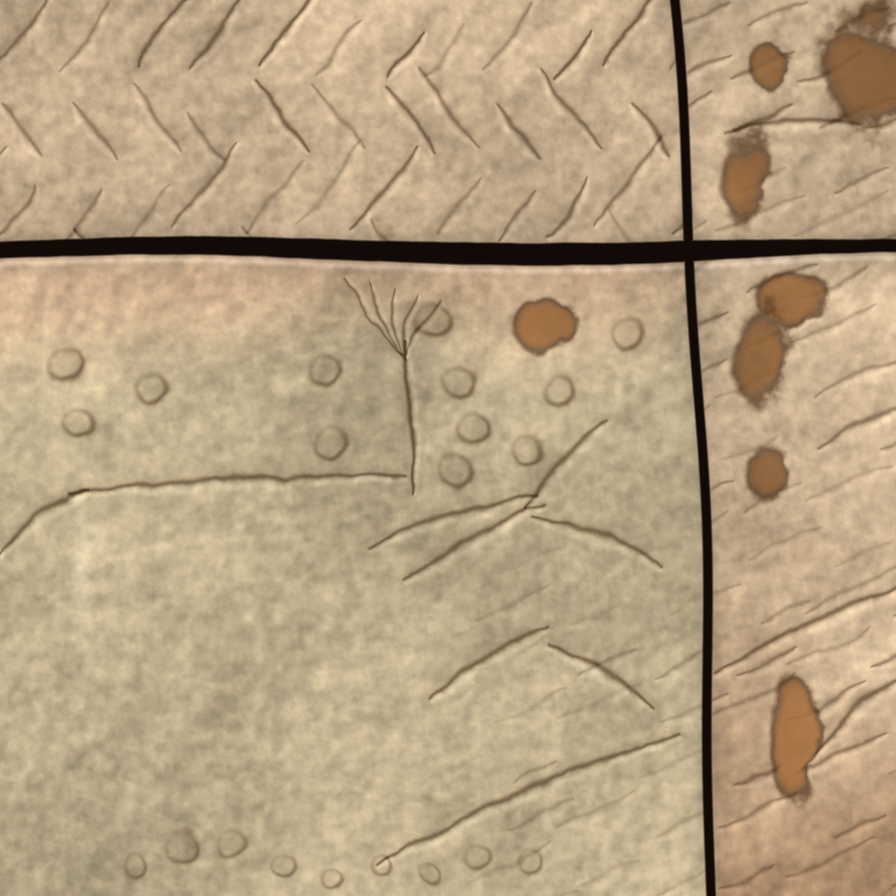
Give the GLSL for this texture, as a Shadertoy shader.

```glsl
// Weathered clay slabs split by dark joints, with carved strokes, pebbles and rust stains.

float hash(vec2 p) { return fract(sin(dot(p, vec2(127.1, 311.7))) * 43758.5453); }

float noise(vec2 p) {
  vec2 i = floor(p), f = fract(p), e = vec2(0, 1);
  f = f * f * (3.0 - 2.0 * f);
  return mix(mix(hash(i), hash(i + e.yx), f.x), mix(hash(i + e), hash(i + 1.0), f.x), f.y);
}

float fbm(vec2 p) {
  float sum = 0.0, amp = 0.5;
  for (int i = 0; i < 5; i++) {
    sum += amp * noise(p);
    p = mat2(1.6, 1.2, -1.2, 1.6) * p + 3.7;
    amp *= 0.5;
  }
  return sum;
}

float bell(float x) { return exp(-x * x); }

// Bent, tapered groove: dark core, soft shadow, lit lower lip
float groove(vec2 p, vec4 ends, float bend, float width) {
  vec2 d = ends.zw - ends.xy, n = normalize(vec2(-d.y, d.x));
  float h = clamp(dot(p - ends.xy, d) / dot(d, d), 0.0, 1.0);
  float w = width * (0.45 + 2.2 * h * (1.0 - h));
  vec2 q = (p - ends.xy - d * h - n * bend * 4.0 * h * (1.0 - h)) / w;
  float dist = length(q);
  return 0.75 * bell(dist) + 0.22 * exp(-dist / 3.5) - 0.3 * bell(length(q + n * 2.6) * 0.63);
}

// Jittered strokes on a grid; alternate rows mirror when zigzag is 1
float strokes(vec2 p, vec2 cell, float rise, float zigzag) {
  float sum = 0.0;
  for (int i = 0; i < 9; i++) {
    vec2 k = floor(p / cell) + vec2(i % 3, i / 3) - 1.0;
    float r = hash(k), s = hash(k + 19.3);
    float side = 1.0 - 2.0 * zigzag * mod(k.y, 2.0);
    vec2 c = (k + 0.25 + 0.5 * vec2(r, s)) * cell;
    vec2 arm = cell * vec2(0.5, rise * side) * (0.55 + 0.6 * s);
    sum += groove(p, vec4(c - arm, c + arm), 0.008 * (r - 0.5), 0.003) * (0.3 + 0.7 * hash(k + 7.7));
  }
  return sum;
}

// Raised stone: shadowed rim, bright upper left
float pebble(vec2 p, vec2 c, float r) {
  vec2 q = (p - c) / r;
  float d = length(q), slope = dot(q, vec2(0.6, -0.7));
  return bell(d * 5.0 - 5.0) * (0.45 + 0.25 * slope) + (0.15 + 0.1 * slope) * bell(d);
}

// Ragged stain: x is fill, y is rim
vec2 stain(vec2 p, vec4 s, float rough) {
  float d = length((p - s.xy) / s.zw) + 1.3 * (rough - 0.5);
  return vec2(1.0 - smoothstep(0.75, 1.1, d), bell(d * 6.0 - 6.0));
}

float slot(float d, float halfWidth) {
  return 1.0 - smoothstep(-0.0015, 0.002, abs(d) - halfWidth);
}

// Tree with fanned boughs, then horizon, limbs, hills and side ledges
float landscape(vec2 p) {
  float s = groove(p, vec4(0.458, 0.447, 0.456, 0.62), 0.0, 0.0028);
  for (float k = 0.0; k < 5.0; k++)
    s += 0.7 * groove(p, vec4(0.456, 0.6, 0.385 + 0.027 * k, 0.69 - 0.006 * k), 0.006, 0.002);
  vec4 lines[12] = vec4[12](vec4(0, 0.385, 0.1, 0.45), vec4(0.08, 0.446, 0.45, 0.466),
    vec4(0.41, 0.39, 0.6, 0.445), vec4(0.455, 0.35, 0.61, 0.435), vec4(0.59, 0.43, 0.68, 0.53),
    vec4(0.6, 0.42, 0.74, 0.37), vec4(0.48, 0.22, 0.61, 0.3), vec4(0.61, 0.28, 0.73, 0.21),
    vec4(0.42, 0.035, 0.76, 0.18), vec4(0.82, 0.855, 0.96, 0.86), vec4(0.8, 0.25, 1.02, 0.35),
    vec4(0.91, 0.16, 1.02, 0.25));
  for (int i = 0; i < 12; i++) s += 0.85 * groove(p, lines[i], 0.009, 0.0035);
  return s - 0.25 * bell(length((p - vec2(0.092, 0.36)) * vec2(90, 15)));
}

void mainImage(out vec4 fragColor, in vec2 fragCoord) {
  vec2 uv = fragCoord / iResolution.xy;
  float rough = fbm(uv * 22.0), drift = fbm(uv * 5.0 + 8.0) - 0.5;
  vec2 p = uv + 0.016 * (vec2(rough, fbm(uv * 22.0 + 40.0)) - 0.48);

  // Joints and panels
  float across = uv.y - 0.721 - 0.005 * cos(7.85 * (uv.x - 0.2)) + 0.003 * (rough - 0.5);
  float down = uv.x - 0.793 + 0.042 * uv.y * uv.y - 0.003 * sin(12.0 * (uv.y - 0.28));
  float top = smoothstep(0.0, 0.012, across), right = smoothstep(0.0, 0.01, down);
  float lower = (1.0 - top) * (1.0 - right);

  // Clay tones
  vec3 color = mix(vec3(0.75, 0.685, 0.555), vec3(0.8, 0.7, 0.575), max(top, right));
  color = mix(color, vec3(0.8, 0.68, 0.55), lower * smoothstep(0.57, 0.7, uv.y + 0.1 * drift));
  color = mix(color, vec3(0.62, 0.49, 0.37), right * 0.8 * smoothstep(0.45, 0.05, uv.y + 0.5 * drift));
  float relief = fbm(uv * 22.0 + vec2(-0.12, 0.12)) - rough;
  color *= 1.0 + 0.32 * drift + 0.28 * (fbm(uv * 90.0) - 0.5) - 0.55 * relief;

  // Carved marks
  float corner = smoothstep(0.4, 0.62, uv.x) * smoothstep(0.5, 0.3, uv.y);
  float shade = top * (1.0 - right) * strokes(p - vec2(0, 0.735), vec2(0.068, 0.09), 0.5, 1.0);
  shade += (right * 0.7 + lower * corner * 0.4) * strokes(p, vec2(0.09, 0.06), 0.35, 0.0);
  shade += landscape(p);

  // Pebbles, then a loose row along the foot
  vec2 stones[12] = vec2[12](vec2(0.072, 0.593), vec2(0.089, 0.528), vec2(0.17, 0.567),
    vec2(0.36, 0.585), vec2(0.372, 0.505), vec2(0.482, 0.645), vec2(0.512, 0.575),
    vec2(0.528, 0.524), vec2(0.508, 0.477), vec2(0.591, 0.498), vec2(0.625, 0.561), vec2(0.702, 0.628));
  for (int i = 0; i < 12; i++) shade += pebble(p, stones[i], 0.017);
  for (float k = 0.0; k < 9.0; k++) {
    float r = hash(vec2(k, 4));
    shade += 0.8 * pebble(p, vec2(0.15 + 0.055 * k, 0.02 + 0.045 * r), 0.01 + 0.007 * r);
  }
  color = mix(color, vec3(0.27, 0.19, 0.11), clamp(shade * 0.72, -0.25, 0.85));

  // Rust stains: centre and radii
  vec4 spots[8] = vec4[8](vec4(0.857, 0.928, 0.018, 0.021), vec4(0.965, 0.925, 0.045, 0.06),
    vec4(0.83, 0.8, 0.026, 0.05), vec4(0.853, 0.595, 0.028, 0.05), vec4(0.88, 0.665, 0.03, 0.025),
    vec4(0.858, 0.465, 0.023, 0.027), vec4(0.886, 0.17, 0.022, 0.06), vec4(0.605, 0.637, 0.026, 0.027));
  vec2 rust = vec2(0);
  for (int i = 0; i < 8; i++) rust = max(rust, stain(p, spots[i], rough));
  color = mix(color, vec3(0.54, 0.36, 0.2) * (1.0 + 0.7 * drift), rust.x * 0.85);
  color = mix(color, vec3(0.24, 0.14, 0.07), rust.y * 0.55);

  // Dark joints with worn lips
  float width = 0.009 + 0.003 * smoothstep(0.0, 0.6, uv.x) - 0.005 * smoothstep(0.7, 1.0, uv.x);
  float lips = exp(-abs(across) * 65.0) + 0.6 * exp(-abs(down) * 110.0);
  color *= 1.0 - 0.35 * lips * (0.4 + rough);
  color += 0.14 * bell((across + width + 0.006) * 250.0);
  color = mix(color, vec3(0.07, 0.04, 0.025), max(slot(across, width), slot(down, 0.005)));
  fragColor = vec4(clamp(color, 0.0, 1.0), 1.0);
}
```
